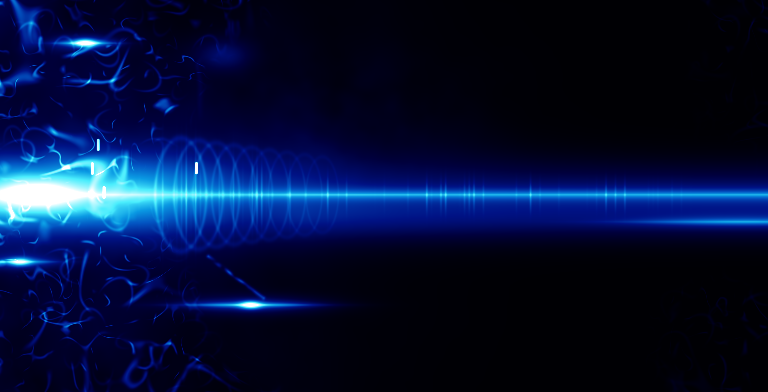
Give the GLSL for this background, as a Shadertoy shader.

```glsl
// A blue energy beam crossing a black void, bursting from tangled glassy debris.
// Every layer adds to one scalar energy, which a black-blue-cyan-white ramp colours.
// Debris is warped noise contours plus random arcs; flares are stretched falloffs.

float hash(vec2 p) {
    return fract(sin(dot(p, vec2(127.1, 311.7))) * 43758.5453);
}

float noise(vec2 p) {
    vec2 i = floor(p), f = fract(p);
    f = f * f * (3.0 - 2.0 * f);
    return mix(mix(hash(i), hash(i + vec2(1, 0)), f.x),
               mix(hash(i + vec2(0, 1)), hash(i + vec2(1, 1)), f.x), f.y);
}

float fbm(vec2 p) {
    float sum = 0.0, amp = 0.5;
    for (int i = 0; i < 4; i++) {
        sum += amp * noise(p);
        p = mat2(1.6, 1.2, -1.2, 1.6) * p + 7.3;
        amp *= 0.5;
    }
    return sum;
}

float gauss(float d, float width) {
    return exp(-d * d / (width * width));
}

// Soft spot with separate horizontal and vertical radii
float glow(vec2 d, vec2 radius) {
    d /= radius;
    return exp(-dot(d, d));
}

// Horizontal lens streak with a hot centre
float flare(vec2 d, float reach) {
    return 0.75 * gauss(d.x, reach * 0.55) * exp(-abs(d.y) / 0.006)
         + 0.25 * glow(d, vec2(reach * 0.6, 0.025))
         + 0.8 * glow(d, vec2(0.025, 0.010));
}

float segment(vec2 p, vec2 a, vec2 b) {
    vec2 ab = b - a;
    return length(p - a - ab * clamp(dot(p - a, ab) / dot(ab, ab), 0.0, 1.0));
}

// Thin winding contours of warped noise, at three scales
float filaments(vec2 p) {
    vec2 q = p + 0.09 * vec2(noise(p * 8.0), noise(p * 8.0 + 31.0));
    float sum = 0.0, scale = 9.0;
    for (int i = 0; i < 3; i++) {
        float line = 1.0 - smoothstep(0.0, 0.07, abs(noise(q * scale) - 0.5));
        sum += line * smoothstep(0.4, 0.85, noise(p * scale * 1.7 + 13.0));
        q = mat2(0.8, 0.6, -0.6, 0.8) * q + 3.7;
        scale *= 1.75;
    }
    return sum;
}

// Randomly tilted, partly drawn ellipses, one per grid cell
float arcs(vec2 p) {
    vec2 g = p / 0.1;
    float sum = 0.0;
    for (int j = -1; j <= 1; j++)
    for (int i = -1; i <= 1; i++) {
        vec2 id = floor(g) + vec2(i, j);
        float h = hash(id), a = 6.283 * hash(id + 5.0);
        vec2 d = g - id - vec2(hash(id + 9.0), hash(id + 17.0));
        d = mat2(cos(a), sin(a), -sin(a), cos(a)) * d * vec2(1.0, 1.6);
        float rim = gauss(length(d) - 0.2 - 0.5 * h, 0.045);
        sum += rim * smoothstep(-0.1, 0.5, d.x) * (0.3 + 0.7 * h);
    }
    return sum;
}

vec3 ramp(float e) {
    vec3 c = mix(vec3(0.0, 0.0, 0.015), vec3(0.0, 0.0, 0.24), clamp(e * 5.0, 0.0, 1.0));
    c = mix(c, vec3(0.0, 0.07, 0.52), clamp(e * 5.0 - 1.0, 0.0, 1.0));
    c = mix(c, vec3(0.01, 0.33, 0.76), clamp(e * 5.0 - 2.0, 0.0, 1.0));
    c = mix(c, vec3(0.04, 0.60, 0.89), clamp(e * 5.0 - 3.0, 0.0, 1.0));
    c = mix(c, vec3(0.29, 0.93, 0.99), clamp(e * 5.0 - 4.0, 0.0, 1.0));
    return mix(c, vec3(1), clamp(e * 2.5 - 2.5, 0.0, 1.0));
}

void mainImage(out vec4 fragColor, in vec2 fragCoord) {
    vec2 p = fragCoord / iResolution.xy * vec2(1.954, 1.0);
    float dy = p.y - 0.503, cloud = fbm(p * 5.0);

    // Haze on the left and drifting smoke above the beam
    float e = 0.24 * gauss(p.x, 0.6) * (0.3 + 1.2 * cloud);
    e += 0.28 * cloud * glow(p - vec2(0.85, 0.70), vec2(0.30, 0.16));
    e += 0.25 * glow(p - vec2(0.57, 0.86), vec2(0.07, 0.04));

    // Debris, spreading wider away from the beam, with a faint echo at the right
    float rim = 0.37 + 0.8 * abs(dy) + 0.25 * (cloud - 0.5);
    float debris = 1.0 - smoothstep(rim - 0.22, rim, p.x);
    float echo = smoothstep(1.6, 1.9, p.x) * smoothstep(0.35, 0.65, noise(p * 6.0 + 4.0));
    float tangle = filaments(p) + 0.6 * arcs(p);
    e += debris * (0.42 * tangle * (0.3 + 1.2 * cloud) - 0.05) + 0.11 * echo * tangle;
    e += 0.5 * gauss(segment(p, vec2(0.53, 0.345), vec2(0.67, 0.24)), 0.005) * noise(p * 60.0);

    // Main beam: thin core, halo narrowing to the right, and the hot source
    float far = smoothstep(0.25, 0.95, p.x);
    e += mix(0.35, 0.55, far) * exp(-abs(dy) / 0.011);
    e += mix(0.55, 0.30, far) * gauss(dy, mix(0.12, 0.075, smoothstep(0.3, 1.9, p.x)));
    e += 0.17 * gauss(p.y - 0.44, 0.055) * smoothstep(0.5, 0.9, p.x);
    e += 0.45 * glow(p - vec2(0.09, 0.503), vec2(0.32, 0.07));
    e += 0.6 * glow(p - vec2(0.09, 0.503), vec2(0.09, 0.035));

    // Rings strung along the beam
    for (int i = 0; i < 9; i++) {
        float k = float(i), ry = 0.145 - 0.006 * k;
        vec2 d = vec2(p.x - 0.46 - 0.045 * k, dy) / vec2(0.065 - 0.003 * k, ry);
        e += 0.13 * exp(-0.16 * k) * gauss(length(d) - 1.0, 0.06);
    }

    // Vertical ticks, tall near the source and short further along
    float column = p.x / 0.012, h = hash(vec2(floor(column), 3.0));
    float tick = gauss(fract(column) - 0.5, 0.22) * smoothstep(0.6, 1.0, h);
    e += 0.2 * tick * gauss(dy, mix(0.12, 0.035, far)) * smoothstep(0.33, 0.45, p.x)
       * (1.0 - smoothstep(1.5, 1.8, p.x));

    // Secondary flares and small bright dashes
    e += flare(p - vec2(0.638, 0.222), 0.30) + flare(p - vec2(0.217, 0.890), 0.14);
    e += 0.8 * flare(p - vec2(0.05, 0.332), 0.16);
    e += 0.6 * gauss(p.x - 1.9, 0.28) * exp(-abs(p.y - 0.434) / 0.009);
    for (int i = 0; i < 4; i++) {
        float k = float(i);
        vec2 c = vec2(0.235 + 0.015 * k + 0.22 * step(2.5, k), 0.57 + 0.07 * sin(k * 2.1));
        e += 0.9 * (1.0 - smoothstep(0.002, 0.005, segment(p, c - vec2(0, 0.012), c + vec2(0, 0.012))));
    }

    fragColor = vec4(ramp(max(e, 0.0)), 1.0);
}
```
